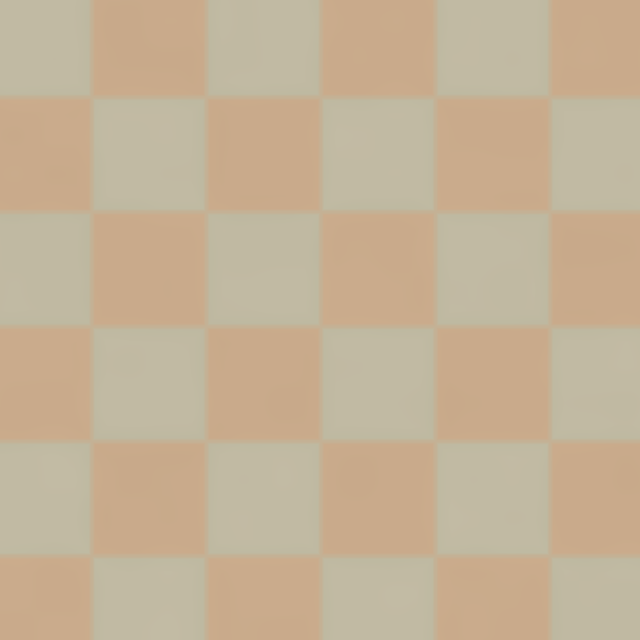
A three.js fragment shader for this pattern:

```glsl
// Soft checkerboard of sage and peach squares, about 5.6 across and down.
// Cells come from floor and fract; thin blurred seams, faintly tinted rims
// and low-contrast noise give the flat tiles a gentle, faded look.
varying vec2 vUv;

float hash(vec2 p) {
  return fract(sin(dot(p, vec2(127.1, 311.7))) * 43758.5453);
}

float valueNoise(vec2 p) {
  vec2 i = floor(p);
  vec2 f = fract(p);
  f = f * f * (3.0 - 2.0 * f);
  return mix(mix(hash(i), hash(i + vec2(1.0, 0.0)), f.x),
             mix(hash(i + vec2(0.0, 1.0)), hash(i + vec2(1.0, 1.0)), f.x), f.y);
}

void main() {
  vec3 sage = vec3(0.757, 0.729, 0.639);
  vec3 peach = vec3(0.788, 0.667, 0.545);
  vec3 seam = vec3(0.768, 0.695, 0.583);

  // Grid with a crossing just beside the canvas centre
  vec2 grid = (vUv - vec2(0.5015, 0.4896)) / vec2(0.179, 0.1792);
  vec2 cell = floor(grid);
  vec2 toEdge = 0.5 - abs(fract(grid) - 0.5);
  float edge = min(toEdge.x, toEdge.y);

  // Alternate the two tile colours
  float isSage = mod(cell.x + cell.y, 2.0);
  vec3 color = mix(peach, sage, isSage);

  // Rims: sage turns slightly greener, peach slightly lighter
  float rim = 1.0 - smoothstep(0.02, 0.17, edge + 0.04 * valueNoise(grid * 5.0));
  color += rim * mix(vec3(0.004, 0.004, 0.002), vec3(-0.012, -0.004, -0.008), isSage);

  // Faint mottling and tone shift from tile to tile
  color += 0.006 * (valueNoise(grid * 3.0 + 17.0) - 0.5);
  color += 0.004 * (hash(cell + 5.0) - 0.5);

  // Blurred seam between tiles
  color = mix(seam, color, smoothstep(0.002, 0.032, edge));

  gl_FragColor = vec4(color, 1.0);
}
```
